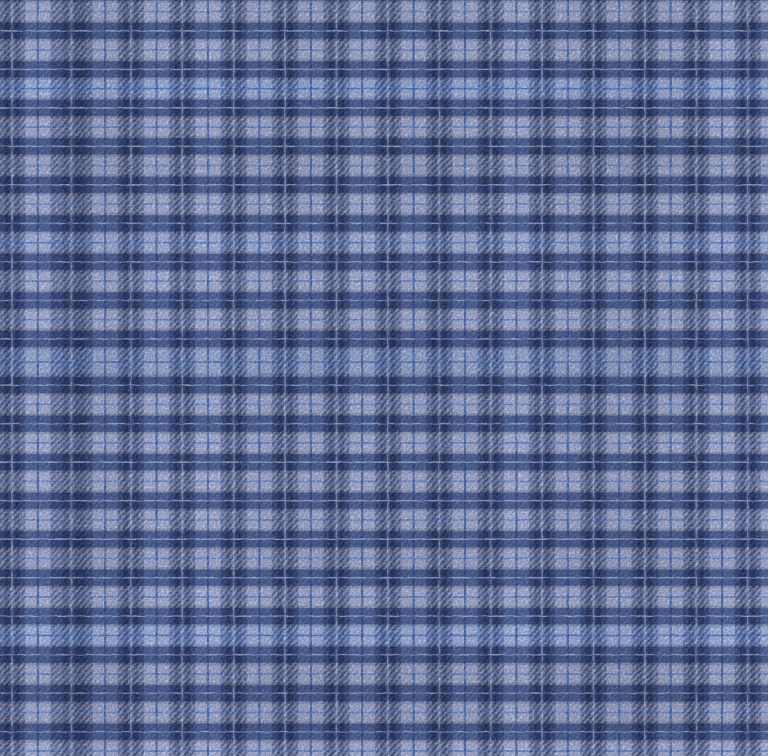
This pattern is drawn by a Shadertoy shader. Its source:

```glsl
// Woven blue plaid: soft dark and light bands cross in both directions,
// with fine blue and worn pale threads. Bands come from repeated distances;
// diagonal twill, cellular grain and layered sines add the cloth texture.

#define COLUMNS 14.94
#define ROWS 19.63
#define COLUMN_PHASE 0.046
#define ROW_PHASE 0.30
#define COLUMN_HALF 0.255
#define ROW_HALF 0.215
#define THREAD_HALF 0.022
#define BAND_SOFTNESS 0.025
#define TWILL_COUNT 125.0
#define TWILL_DEPTH 0.075
#define GRAIN_DEPTH 0.19
#define TINT_CYCLE 3.45

const vec3 PALE = vec3(0.60, 0.63, 0.755);
const vec3 SLATE = vec3(0.40, 0.44, 0.59);
const vec3 DENIM = vec3(0.29, 0.36, 0.545);
const vec3 NAVY = vec3(0.195, 0.245, 0.42);
const vec3 SKY = vec3(0.55, 0.63, 0.79);
const vec3 SKY_SLATE = vec3(0.37, 0.46, 0.66);
const vec3 BLUE_THREAD = vec3(0.26, 0.43, 0.70);
const vec3 WHITE_THREAD = vec3(0.64, 0.69, 0.79);

float hash(vec2 p) {
    p = fract(p * vec2(0.1031, 0.1137));
    p += dot(p, p.yx + 33.33);
    return fract((p.x + p.y) * p.x * 17.0);
}

// Distance to the nearest scattered point, for fibre grain.
float cellular(vec2 p) {
    vec2 cell = floor(p);
    float nearest = 2.0;
    for (int j = -1; j <= 1; j++) {
        for (int i = -1; i <= 1; i++) {
            vec2 id = cell + vec2(i, j);
            vec2 point = id + vec2(hash(id), hash(id + 71.0));
            nearest = min(nearest, length(point - p));
        }
    }
    return nearest;
}

// Slow patchy variation in the range -1 to 1.
float layeredSines(vec2 p) {
    return (sin(p.x + 1.7 * sin(p.y * 0.8))
          + sin(p.y * 1.3 + 1.4 * sin(p.x * 0.7))
          + sin((p.x + p.y) * 1.9)) / 3.0;
}

// Coverage of a stripe repeated once per unit.
float stripe(float x, float centre, float halfWidth, float blur) {
    float d = abs(fract(x - centre + 0.5) - 0.5);
    return 1.0 - smoothstep(halfWidth - blur, halfWidth + blur, d);
}

// Uneven visibility along a thread, from 0 to 1.
float wear(vec2 p) {
    return smoothstep(-0.6, 0.5, layeredSines(p));
}

// A local widening on both sides of a thread.
float widen(float x, float centre, float reach) {
    return 0.5 * (smoothstep(centre - reach, centre - 0.15 * reach, x)
                + smoothstep(centre + 0.15 * reach, centre + reach, x));
}

void mainImage(out vec4 fragColor, in vec2 fragCoord) {
    vec2 uv = fragCoord / iResolution.xy;
    vec2 cloth = fragCoord / iResolution.x;
    float down = 1.0 - uv.y;

    // Band coordinates, with one column and one row woven wider.
    float col = (uv.x + 0.0208 * (1.0 - widen(uv.x, 0.091, 0.027))) * COLUMNS - COLUMN_PHASE;
    float row = (down - 0.0102 * widen(down, 0.480, 0.020)) * ROWS - ROW_PHASE;
    vec2 aa = 0.6 * vec2(COLUMNS, ROWS) / iResolution.xy;
    vec2 soft = max(vec2(BAND_SOFTNESS), aa);
    vec2 id = floor(vec2(col, row) + 0.5);

    // Broad bands; every few light rows lean towards sky blue.
    float darkCol = stripe(col, 0.5, COLUMN_HALF, soft.x);
    float darkRow = stripe(row, 0.5, ROW_HALF, soft.y);
    float flank = stripe(col, 0.4, 0.05, soft.x) + stripe(col, 0.6, 0.05, soft.x);
    float skyRow = smoothstep(0.6, 1.0, cos(6.2832 * (id.y - 2.2) / TINT_CYCLE));
    vec3 slate = mix(SLATE, SKY_SLATE, 0.7 * skyRow);
    vec3 lightRow = mix(mix(PALE, SKY, 0.5 * skyRow), slate, darkCol * (0.8 + 0.2 * flank));
    vec3 color = mix(lightRow, mix(DENIM, NAVY, darkCol * (0.75 + 0.3 * flank)), darkRow);

    // Half-tone rims and darker flanks beside the pale threads.
    float rim = stripe(row, 0.5, ROW_HALF + 0.06, soft.y) - darkRow;
    color *= 1.0 - 0.12 * rim - 0.10 * flank;
    color *= 1.0 + 0.06 * (hash(vec2(id.x, 5.0)) + hash(vec2(9.0, id.y)) - 1.0);

    // Blue threads through the light bands.
    float blueRow = stripe(row, 0.0, THREAD_HALF, aa.y) * (0.6 + 0.25 * skyRow);
    float blueCol = stripe(col, 0.0, THREAD_HALF, aa.x) * 0.8;
    blueRow *= 0.7 + 0.3 * wear(vec2(cloth.x * 130.0, id.y * 3.7));
    blueCol *= 0.7 + 0.3 * wear(vec2(cloth.y * 130.0, id.x * 4.3));
    color = mix(color, BLUE_THREAD, blueRow);
    color = mix(color, mix(BLUE_THREAD, NAVY, 0.3 + 0.6 * darkRow), blueCol);

    // Worn pale threads through the dark bands.
    float whiteRow = stripe(row, 0.5, THREAD_HALF, aa.y);
    float whiteCol = stripe(col, 0.5, THREAD_HALF * 0.8, aa.x);
    whiteRow *= 0.22 + 0.5 * wear(vec2(cloth.x * 190.0, id.y * 5.3));
    whiteCol *= 0.18 + 0.4 * wear(vec2(cloth.y * 170.0, id.x * 4.1));
    color = mix(color, WHITE_THREAD, max(whiteRow, whiteCol));

    // Diagonal twill, strongest on slate patches, then fibre grain.
    float bend = 1.5 * layeredSines(cloth * 65.0);
    float twill = sin(6.2832 * TWILL_COUNT * (cloth.x - 0.9 * cloth.y) + bend);
    color += TWILL_DEPTH * twill * mix(0.25, 1.0, darkCol * (1.0 - darkRow));
    color += GRAIN_DEPTH * (cellular(cloth * 340.0) - 0.48) * mix(1.0, 0.6, darkRow);
    fragColor = vec4(clamp(color, 0.0, 1.0), 1.0);
}
```
